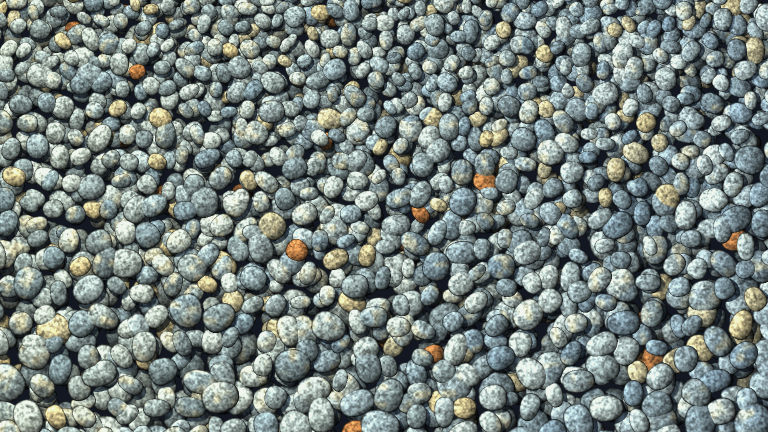
Give the GLSL for this texture, as a Shadertoy shader.

```glsl
// Beach of smooth grey pebbles, sunlit from the upper left, shrinking with distance.
#define DENSITY 33.0       // pebble cells per unit of log-polar ground
#define VANISH_Y 2.4       // height of the vanishing point
#define JITTER 0.5         // scatter inside a cell
#define LAYERS 4           // stacked sheets of pebbles
#define LAYER_STEP 0.15    // height between sheets
#define AMBIENT 0.34
#define SUNLIGHT 1.0
#define SPECKLE 0.56       // strength of the stone grain
#define TAN_SHARE 0.085
#define RUST_SHARE 0.012

const vec3 GAP = vec3(0.07, 0.09, 0.13);
const vec3 SLATE = vec3(0.45, 0.52, 0.54);
const vec3 PALE = vec3(0.76, 0.82, 0.79);
const vec3 BLUE = vec3(0.45, 0.56, 0.63);
const vec3 TAN = vec3(0.78, 0.72, 0.53);
const vec3 RUST = vec3(0.68, 0.46, 0.27);
const vec3 SHADE = vec3(0.30, 0.34, 0.40);

struct Pebble {
    float height;   // negative where there is only a gap
    float rim;      // 0 at the middle, 1 at the outline
    vec3 normal;
    vec3 id;
};

vec4 hash4(vec3 p) {
    vec4 q = fract(p.xyzx * vec4(0.1031, 0.1030, 0.0973, 0.1099));
    q += dot(q, q.wzxy + 33.33);
    return fract((q.xxyz + q.yzzw) * q.zywx);
}

mat2 rotation(float angle) {
    float c = cos(angle), s = sin(angle);
    return mat2(c, s, -s, c);
}

float noise(vec2 p, float seed) {
    vec2 i = floor(p), f = fract(p);
    f = f * f * (3.0 - 2.0 * f);
    float a = hash4(vec3(i, seed)).x;
    float b = hash4(vec3(i + vec2(1, 0), seed)).x;
    float c = hash4(vec3(i + vec2(0, 1), seed)).x;
    float d = hash4(vec3(i + 1.0, seed)).x;
    return mix(mix(a, b, f.x), mix(c, d, f.x), f.y);
}

// Topmost pebble above a ground point
Pebble topPebble(vec2 ground) {
    Pebble best = Pebble(-1.0, 1.0, vec3(0, 0, 1), vec3(0));
    for (int layer = 0; layer < LAYERS; layer++) {
        float level = float(layer);
        mat2 sheet = rotation(level * 0.85 + 0.3);   // breaks up the lattice
        vec2 p = sheet * ground + level * vec2(7.37, 3.61) + 90.0;
        for (int k = 0; k < 9; k++) {
            vec2 cell = floor(p) + vec2(k % 3 - 1, k / 3 - 1);
            vec3 id = vec3(cell, level * 17.0 + 3.0);
            vec4 h = hash4(id);
            vec2 centre = cell + 0.5 + (h.xy - 0.5) * JITTER;
            centre.x += 0.5 * mod(cell.y, 2.0);

            // Rotated, slightly egg-shaped superellipse
            mat2 turn = rotation(fract(h.x * 7.0 + h.y * 13.0) * 3.14);
            float radius = mix(0.39, 0.64, h.z * h.z);
            vec2 axes = radius * vec2(1.0, mix(0.62, 0.94, h.w));
            vec2 q = ((p - centre) * turn) / axes;
            q.y *= 1.0 + 0.3 * (fract(h.w * 9.0) - 0.5) * q.x;
            vec2 aq = pow(abs(q), vec2(2.25));
            float rim = aq.x + aq.y;
            if (rim < 1.0) {
                float dome = sqrt(1.0 - rim);
                float rank = fract(h.z * 11.0 + h.w * 5.0);
                float height = (level + rank) * LAYER_STEP + 0.4 * axes.y * dome;
                if (height > best.height) {
                    vec2 tilt = (turn * q) * sheet;
                    vec3 normal = normalize(vec3(tilt * 0.72, dome + 0.22));
                    best = Pebble(height, rim, normal, id);
                }
            }
        }
    }
    return best;
}

// Grey stone with a share of blue, tan, rust and stained ones
vec3 stoneColour(Pebble stone, vec2 ground) {
    vec4 h = hash4(stone.id + vec3(5, 11, 71));
    vec3 colour = mix(SLATE, PALE, pow(h.x, 1.1));
    float blotch = noise(ground * 3.5, 5.0);
    colour = mix(colour, BLUE, 0.4 * step(0.75, h.w));
    colour = mix(colour, TAN, 0.5 * step(0.6, h.z) * smoothstep(0.45, 0.95, blotch));
    if (h.y < TAN_SHARE) colour = mix(TAN, colour, 0.35 * h.z);
    if (h.y < RUST_SHARE) colour = RUST;
    float grain = 0.5 * noise(ground * 10.0, 41.0) + 0.5 * noise(ground * 19.0, 43.0);
    return colour * (1.0 + SPECKLE * 2.0 * (grain - 0.5) + 0.2 * (blotch - 0.5));
}

vec3 beach(vec2 p, float aspect) {
    // Conformal log-polar ground keeps pebbles undistorted
    vec2 d = p - vec2(0.5 * aspect, VANISH_Y);
    vec2 ground = DENSITY * vec2(atan(d.x, -d.y), -log(length(d)));
    Pebble stone = topPebble(ground);
    if (stone.height < 0.0) return GAP;

    // Sunlight, cast shadow and contact darkening
    vec3 sun = normalize(vec3(-0.55, 0.55, 0.75));
    float blocker = topPebble(ground + 0.16 * normalize(sun.xy)).height;
    float lit = 1.0 - smoothstep(0.0, 0.14, blocker - stone.height - 0.08);
    float light = AMBIENT + SUNLIGHT * max(dot(stone.normal, sun), 0.0);
    float contact = mix(1.0, 0.3, smoothstep(0.74, 1.0, stone.rim));
    float depth = mix(0.5, 1.0, smoothstep(0.1, 0.5, stone.height));

    vec3 colour = stoneColour(stone, ground) * light * contact * depth;
    colour *= mix(SHADE, vec3(1), lit);
    colour *= mix(vec3(1.05, 1.03, 0.98), vec3(0.94, 0.96, 0.99), p.x / aspect);
    return min(colour, vec3(0.94, 0.96, 0.93));
}

void mainImage(out vec4 fragColor, in vec2 fragCoord) {
    float aspect = iResolution.x / iResolution.y;
    vec3 sum = vec3(0);
    for (int k = 0; k < 4; k++) {   // 2 x 2 samples smooth the outlines
        vec2 offset = (vec2(k % 2, k / 2) - 0.5) * 0.5;
        sum += beach((fragCoord + offset) / iResolution.y, aspect);
    }
    fragColor = vec4(sum / 4.0, 1.0);
}
```
